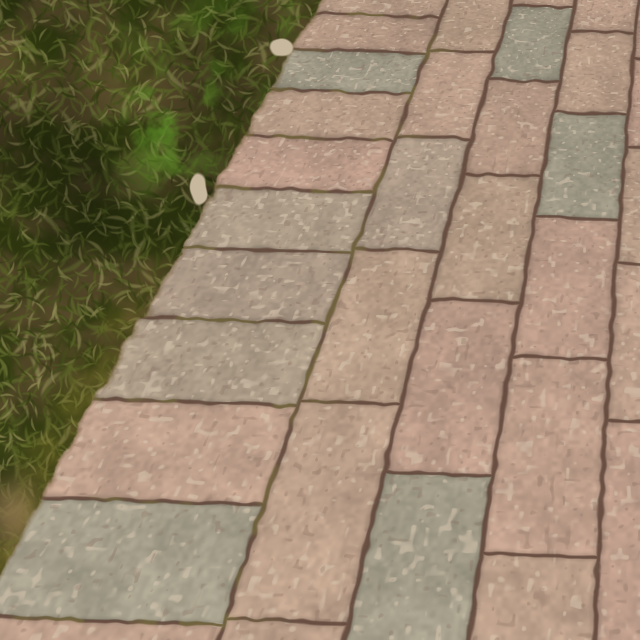
A three.js fragment shader for this texture:

```glsl
// Sunlit brick path receding beside a rough lawn: a perspective grid gives one
// border row of wide bricks and staggered running columns, with noise for grit
// and moss; the lawn is layered short blades over mottled soil.
#define HORIZON 0.95
#define ROW_STEP 0.05628
#define STAGGER 0.74
#define GRIT 16.0
#define JOINT 0.0034
#define PINK vec3(0.735, 0.605, 0.535)
#define TAN vec3(0.730, 0.635, 0.540)
#define SLATE vec3(0.635, 0.610, 0.535)
#define GROUT vec3(0.370, 0.270, 0.220)
#define SHADE vec3(0.170, 0.200, 0.055)
#define LEAF vec3(0.320, 0.360, 0.140)
#define STRAW vec3(0.500, 0.480, 0.300)

varying vec2 vUv;

float hash(vec2 p) {
  vec3 q = fract(p.xyx * 0.1031);
  q += dot(q, q.yzx + 33.33);
  return fract((q.x + q.y) * q.z);
}

float noise(vec2 p) {
  vec2 i = floor(p), f = fract(p);
  f = f * f * (3.0 - 2.0 * f);
  return mix(mix(hash(i), hash(i + vec2(1, 0)), f.x),
             mix(hash(i + vec2(0, 1)), hash(i + vec2(1, 1)), f.x), f.y);
}

float fbm(vec2 p) {
  float sum = 0.0, amp = 0.5;
  for (int i = 0; i < 4; i++) {
    sum += amp * noise(p);
    p = p * 2.03 + 7.1;
    amp *= 0.5;
  }
  return sum / 0.9375;
}

float blob(vec2 p, vec2 centre, vec2 radius) {
  vec2 d = (p - centre) / radius;
  return exp(-dot(d, d));
}

float isBrick(vec2 id, float column, float row) {
  return 1.0 - step(0.5, abs(id.x - column) + abs(id.y - row));
}

// Share of grey in each brick; column -1 is the border
float slateShare(vec2 id) {
  float full = isBrick(id, -1.0, 1.0) + isBrick(id, -1.0, 8.0) + isBrick(id, 1.0, -1.0)
             + isBrick(id, 1.0, 3.0) + isBrick(id, 2.0, 0.0);
  float part = isBrick(id, -1.0, 4.0) + isBrick(id, -1.0, 5.0) + isBrick(id, -1.0, 6.0)
             + isBrick(id, 0.0, 1.0);
  return full + 0.5 * part;
}

// One scattered layer of bent blades
vec3 blades(vec3 col, vec2 p, float cells, float seed) {
  vec2 g = p * cells, cell = floor(g);
  for (int j = -1; j <= 1; j++)
    for (int i = -1; i <= 1; i++) {
      vec2 c = cell + vec2(i, j), k = c + seed;
      vec2 d = g - c - vec2(hash(k), hash(k + 17.3));
      vec2 dir = normalize(vec2(hash(k + 41.7), hash(k + 63.1)) - 0.499);
      float along = dot(d, dir);
      float across = dot(d, vec2(-dir.y, dir.x)) + 0.35 * along * along;
      float mask = (1.0 - smoothstep(0.03, 0.17, abs(across) + 0.1 * abs(along)))
                 * (1.0 - smoothstep(0.35, 0.75, abs(along)));
      float tone = hash(k + 87.9);
      vec3 tint = mix(mix(SHADE, LEAF, smoothstep(0.0, 0.55, tone)), STRAW, smoothstep(0.6, 1.0, tone));
      col = mix(col, tint, 0.7 * mask);
    }
  return col;
}

vec3 lawn(vec2 p, float edge) {
  vec3 soil = vec3(0.29, 0.25, 0.14);
  vec3 col = mix(SHADE, soil, smoothstep(0.35, 0.7, fbm(p * 14.0)));
  for (int i = 0; i < 4; i++) col = blades(col, p, 24.0 + 9.0 * float(i), 31.0 * float(i));
  col *= 0.68 + 0.62 * fbm(p * 9.0 + 3.0);
  col *= 1.0 - 0.25 * blob(p, vec2(0.16, 0.32), vec2(0.12, 0.08));
  float fringe = smoothstep(-0.10, -0.01, edge);
  col = mix(col, vec3(0.48, 0.44, 0.17), 0.55 * fringe * smoothstep(0.3, 0.65, p.y) * fbm(p * 30.0) * 1.6);
  float lush = blob(p, vec2(0.265, 0.20), vec2(0.07, 0.10)) + 0.4 * blob(p, vec2(0.37, 0.06), vec2(0.13, 0.10));
  col = mix(col, vec3(0.36, 0.55, 0.15), 0.8 * lush * smoothstep(0.42, 0.72, fbm(p * 27.0 + 5.0)));
  return mix(col, vec3(0.56, 0.46, 0.32), 0.7 * blob(p, vec2(0.02, 0.80), vec2(0.04, 0.05)));
}

void main() {
  vec2 p = vec2(vUv.x, 1.0 - vUv.y);
  vec2 q = p + 0.005 * (vec2(noise(p * 55.0), noise(p * 55.0 + 40.0)) - 0.5);

  // Perspective grid: u counts columns from the border joint, v counts rows
  float width = 0.0995 + 0.0965 * q.y;
  float seam = 0.700 - 0.359 * q.y - 0.03 * q.y * (1.0 - q.y);
  float u = (q.x - seam) / width;
  float border = step(u, 0.0);
  float column = mix(floor(u), -1.0, border);
  float centre = mix(column + 0.5, -1.0, border);
  float depth = q.y - 0.035 * (u - centre) * width + HORIZON;
  float v = (1.0273 - 1.0 / depth) / ROW_STEP;
  float span = 2.0 - border;
  float row = (v - (1.0 - border) * (1.0 + STAGGER * column)) / span;
  vec2 id = vec2(column, floor(row));

  // Brick faces: tint, mottling, pale chips
  vec2 grain = vec2(u, v) * GRIT;
  vec3 face = mix(PINK, TAN, 0.75 * hash(id + 23.0));
  face = mix(face, SLATE, slateShare(id));
  face *= 0.95 + 0.07 * p.y + 0.04 * (hash(id + 5.0) - 0.5);
  face *= 0.90 + 0.20 * fbm(p * 22.0);
  face *= 0.95 + 0.10 * noise(grain * 1.3);
  face = mix(face, vec3(0.85, 0.78, 0.69), 0.55 * smoothstep(0.70, 0.95, noise(grain + 9.0)));
  face = mix(face, vec3(0.53, 0.43, 0.37), 0.35 * smoothstep(0.76, 0.96, noise(grain * 1.1 + 70.0)));

  // Joints, measured in canvas units
  float side = mix(min(fract(u), 1.0 - fract(u)), -u, border) * width * 0.95;
  float ends = min(fract(row), 1.0 - fract(row)) * span * ROW_STEP * depth * depth;
  float gap = min(side, ends * 1.35);
  float thick = JOINT * (0.65 + 0.4 * p.y) * (0.65 + 0.7 * noise(p * 40.0));
  float joint = 1.0 - smoothstep(thick * 0.4, thick + 0.0025, gap);
  float moss = smoothstep(0.45, 0.75, noise(p * 34.0 + 12.0)) * (1.0 - smoothstep(0.0, 0.6, u));
  face *= 1.0 - 0.13 * (1.0 - smoothstep(0.0, 0.013, gap));
  vec3 col = mix(face, mix(GROUT, vec3(0.43, 0.40, 0.20), 0.7 * moss), 0.85 * joint);

  // Ragged lawn edge with a thin shadow
  float edge = (u + 2.0) * width;
  float ragged = edge + 0.022 * (fbm(p * 32.0) - 0.5) - 0.010 * (hash(id + 50.0) - 0.5);
  col = mix(col, vec3(0.46, 0.38, 0.25), 0.55 * (1.0 - smoothstep(0.0, 0.010, ragged)));
  col = mix(lawn(p, edge), col, smoothstep(-0.003, 0.003, ragged));

  // Two pale stones on the verge
  float stones = blob(q, vec2(0.439, 0.075), vec2(0.020, 0.016)) + blob(q, vec2(0.311, 0.296), vec2(0.014, 0.026));
  col = mix(col, vec3(0.78, 0.72, 0.62), smoothstep(0.35, 0.55, stones));
  gl_FragColor = vec4(col, 1.0);
}
```
